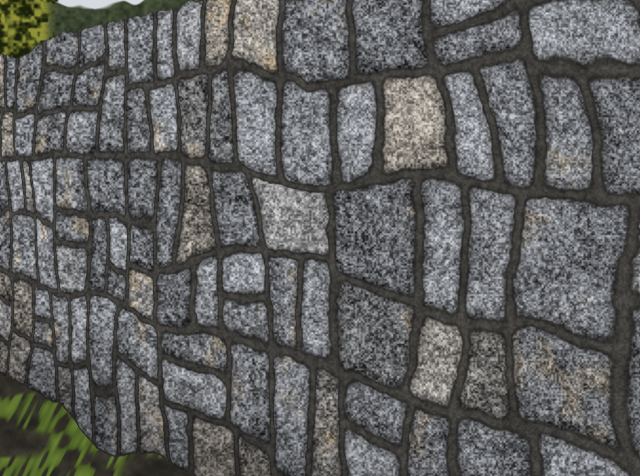
This texture is drawn by a WebGL 1 fragment shader. Its source:

```glsl
precision highp float;
uniform vec2 u_resolution;

float hash(vec2 p) {
  vec3 a = fract(p.xyx * 0.1031);
  a += dot(a, a.yzx + 33.33);
  return fract((a.x + a.y) * a.z);
}

float noise(vec2 p) {
  vec2 i = floor(p), f = fract(p);
  f = f * f * (3.0 - 2.0 * f);
  return mix(mix(hash(i), hash(i + vec2(1, 0)), f.x),
             mix(hash(i + vec2(0, 1)), hash(i + vec2(1, 1)), f.x), f.y);
}

float fbm(vec2 p) {
  float sum = 0.0, amp = 0.5;
  for (int i = 0; i < 4; i++) {
    sum += amp * noise(p);
    p = p * 2.1 + 7.3;
    amp *= 0.5;
  }
  return sum;
}

float smoothMin(float a, float b) {
  float h = max(0.11 - abs(a - b), 0.0);
  return min(a, b) - h * h / 0.44;
}

// Splits staggered blocks into stones: x = distance to joint, y = stone id
vec2 stoneAt(vec2 p) {
  float block = 7.0 / 3.0;
  float row = floor(p.y / block);
  p.x += block * (0.43 * row + 0.2 * hash(vec2(row, 5.0)));
  vec2 cell = floor(p / block);
  p -= cell * block;
  vec2 lo = vec2(0.0), hi = vec2(block);
  float id = hash(cell + 17.0);
  vec2 border = min(p, block - p);
  float d = smoothMin(border.x, border.y);
  for (int i = 0; i < 4; i++) {
    vec2 size = hi - lo;
    float pick = hash(vec2(id * 91.0, 3.0));
    if (size.x * size.y < 1.0 + 0.9 * pick) break;
    bool upright = size.x * (0.8 + 0.6 * hash(vec2(id * 73.0, 8.0))) > size.y;
    vec2 mid = mix(lo, hi, 0.35 + 0.3 * hash(vec2(id * 57.0, 12.0)));
    vec2 off = p - mid;
    float tilt = 0.3 * (hash(vec2(id * 39.0, 21.0)) - 0.5);
    float side = upright ? off.x + tilt * off.y : off.y + tilt * off.x;
    d = smoothMin(d, abs(side));
    vec2 axis = upright ? vec2(1, 0) : vec2(0, 1);
    if (side > 0.0) lo = mix(lo, mid, axis);
    else hi = mix(hi, mid, axis);
    id = hash(vec2(id * 83.0, side > 0.0 ? 31.0 : 47.0));
  }
  return vec2(d, id);
}

vec3 stoneWall(vec2 uv, vec2 p, float px) {
  vec2 stone = stoneAt(p);
  float d = stone.x, id = stone.y;
  float speckle = 0.38 * (noise(uv * 250.0) - 0.5) + 0.26 * (noise(uv * 135.0 + 40.0) - 0.5);

  // Granite with a tint of its own, stains and a rough face lit from above
  float tone = 0.49 + 0.2 * (hash(vec2(id * 67.0, 2.0)) - 0.5);
  vec3 tint = mix(vec3(0.975, 0.995, 1.03), vec3(1.04, 1.0, 0.94),
                  smoothstep(0.6, 1.0, hash(vec2(id * 29.0, 6.0))));
  float patches = fbm(p * 2.2 + id * 50.0);
  float relief = fbm(p * 3.5 + id * 30.0) - fbm(p * 3.5 + id * 30.0 + vec2(0.12, 0.3));
  float bevel = d - stoneAt(p + vec2(0.0, 0.05)).x;
  tone += 0.25 * (patches - 0.47) + 0.3 * relief + speckle;
  tone += 1.2 * bevel * (1.0 - smoothstep(0.06, 0.2, d));
  tone *= mix(0.72, 1.0, smoothstep(0.04, 0.17, d));
  vec3 rock = tone * tint;
  rock *= mix(vec3(1.0), vec3(1.05, 0.97, 0.86), smoothstep(0.55, 0.75, patches) * step(0.5, id));

  // Sunken mortar, darkest beside the stones
  float mortarTone = 0.23 + 0.1 * (fbm(p * 9.0) - 0.47) + 0.18 * speckle;
  vec3 mortar = mortarTone * vec3(1.02, 1.0, 0.95) * mix(1.08, 0.75, smoothstep(0.015, 0.055, d));
  vec3 wall = mix(mortar, rock, smoothstep(0.055 - px, 0.07 + px, d));
  return wall * mix(0.72, 1.0, smoothstep(0.0, 2.2, p.y));
}

vec3 hillside(vec2 uv) {
  float leaves = 0.6 * noise(uv * 75.0) + 0.4 * noise(uv * 160.0);
  vec3 hill = mix(vec3(0.13, 0.16, 0.11), vec3(0.34, 0.38, 0.27), leaves);
  vec3 bush = mix(vec3(0.1, 0.13, 0.04), vec3(0.56, 0.57, 0.22), smoothstep(0.25, 0.8, leaves));
  float skyline = 0.972 + 0.2 * abs(uv.x - 0.2) + 0.015 * noise(uv * 35.0);
  vec3 color = mix(hill, vec3(0.83, 0.86, 0.88), smoothstep(-0.003, 0.003, uv.y - skyline));
  return mix(color, bush, 1.0 - smoothstep(0.12, 0.14, uv.x + 0.04 * leaves));
}

vec3 ground(vec2 uv) {
  vec3 soil = vec3(0.19, 0.18, 0.155) * (0.6 + 0.8 * fbm(uv * 45.0));
  float blades = noise(vec2(uv.x * 120.0 - uv.y * 60.0, uv.y * 28.0));
  float tuft = smoothstep(0.45, 0.6, noise(uv * 14.0 + 2.0));
  vec3 grass = mix(vec3(0.14, 0.19, 0.07), vec3(0.4, 0.49, 0.2), blades);
  return mix(soil, grass, tuft * smoothstep(0.35, 0.6, blades));
}

void main() {
  vec2 uv = gl_FragCoord.xy / u_resolution.y;

  // Wall receding to the left: seven courses between ground and crest
  float height = 0.71 + 0.75 * uv.x;
  vec2 p = 7.0 * vec2(-2.29 / height, (uv.y - 0.2 + 0.57 * uv.x) / height);
  float px = 7.0 / (height * u_resolution.y);
  p += 0.6 * (vec2(noise(p * 0.6), noise(p * 0.6 + 31.0)) - 0.5);
  p += 0.07 * (vec2(noise(p * 4.0), noise(p * 4.0 + 9.0)) - 0.5);
  p += 0.03 * (vec2(noise(p * 15.0), noise(p * 15.0 + 5.0)) - 0.5);

  vec3 color = stoneWall(uv, p, px);
  color = mix(color, hillside(uv), smoothstep(-px, px, p.y - 6.94));
  color = mix(ground(uv), color, smoothstep(-px, px, p.y - 0.03));
  gl_FragColor = vec4(color, 1.0);
}
```
